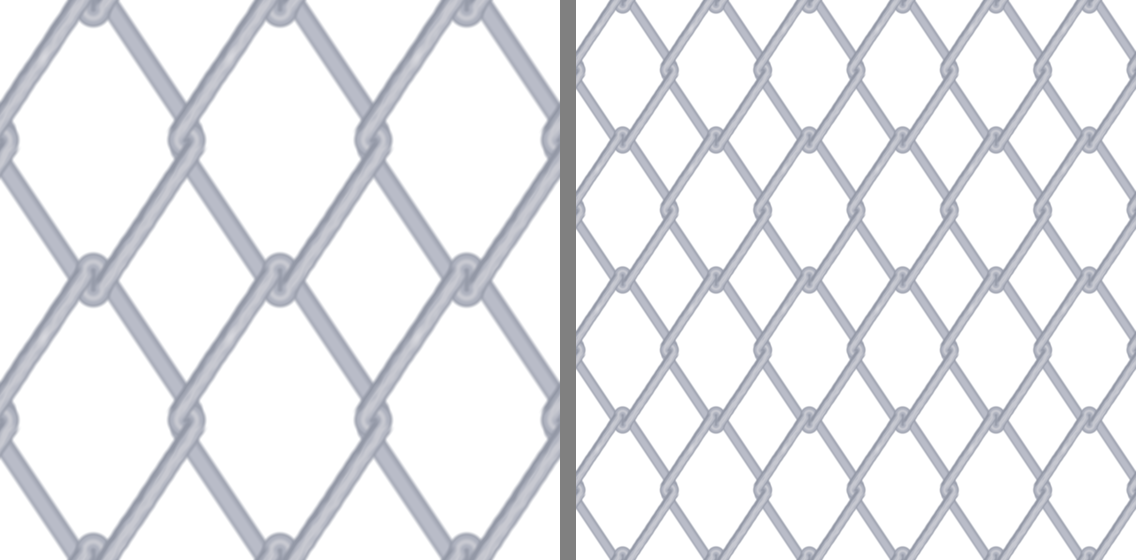
Left: one tile. Right: repeated 2 by 2.
A WebGL 2 fragment shader for this pattern:

```glsl
#version 300 es
precision highp float;

uniform vec2 u_resolution;
out vec4 fragColor;

// Layout, in units of one cell width
const vec2 REPEATS = vec2(3.0, 2.0);
const vec2 CELL = vec2(1.0, 1.5);
const vec2 SLOPE = vec2(0.5547, 0.8321);  // unit direction of a rising wire
const float HALF_LENGTH = 0.4507;
const float SIDE_SHIFT = 0.058;           // wires run beside the diagonal
const float FRONT_RADIUS = 0.054;
const float BACK_RADIUS = 0.052;
const float LOOP_RADIUS = 0.048;
const float LOOP_TUBE = 0.047;
const float LOOP_STRETCH = 0.050;
const float SOFTNESS = 0.013;

// Surface
const vec2 STREAK_SCALE = vec2(13.0, 42.0);
const float STREAK_AMOUNT = 0.45;
const float WAVER = 0.004;
const float GLINT_AT = 0.05;

const vec3 BACKGROUND = vec3(1.0);
const vec3 SHADOW = vec3(0.575, 0.595, 0.65);
const vec3 STEEL = vec3(0.685, 0.70, 0.75);
const vec3 BACK_STEEL = vec3(0.725, 0.737, 0.785);
const vec3 SHINE = vec3(0.785, 0.79, 0.82);
const vec3 GLINT = vec3(0.87, 0.87, 0.89);

vec2 hashGradient(vec2 cell) {
    vec3 h = fract(cell.xyx * vec3(0.1031, 0.1030, 0.0973));
    h += dot(h, h.yzx + 33.33);
    float angle = 6.28318 * fract((h.x + h.y) * h.z);
    return vec2(cos(angle), sin(angle));
}

float gradientNoise(vec2 p) {
    vec2 i = floor(p), f = p - i;
    vec2 u = f * f * f * (f * (f * 6.0 - 15.0) + 10.0);
    vec2 e = vec2(1.0, 0.0);
    float a = dot(hashGradient(i), f);
    float b = dot(hashGradient(i + e.xy), f - e.xy);
    float c = dot(hashGradient(i + e.yx), f - e.yx);
    float d = dot(hashGradient(i + e.xx), f - e.xx);
    return mix(mix(a, b, u.x), mix(c, d, u.x), u.y);
}

// Shortest offset on the repeating cell
vec2 wrapCell(vec2 p) {
    return p - CELL * floor(p / CELL + 0.5);
}

float coverage(float dist, float radius) {
    float soft = max(SOFTNESS, REPEATS.x / u_resolution.x);
    return 1.0 - smoothstep(radius - soft, radius + soft, dist);
}

// Falling wire, lying behind; side is +1 or -1
vec3 backWire(vec3 color, vec2 r, float side) {
    vec2 along = SLOPE * vec2(1.0, -1.0);
    float t = dot(r, along);
    float d = dot(r, SLOPE.yx) - side * SIDE_SHIFT;
    float past = max(abs(t) - HALF_LENGTH + 0.03, 0.0);
    float x = d / BACK_RADIUS;
    float rim = smoothstep(0.3, 0.95, abs(x + 0.1));
    vec3 metal = mix(BACK_STEEL, mix(SHADOW, STEEL, 0.5), rim);
    return mix(color, metal, coverage(length(vec2(d, past)), BACK_RADIUS));
}

// Ring of wire, drawn out along stretch
vec3 loopKnot(vec3 color, vec2 r, vec2 stretch) {
    vec2 q = r - clamp(r, -stretch, stretch);
    float d = abs(length(q) - LOOP_RADIUS);
    float x = d / LOOP_TUBE;
    vec3 metal = mix(SHINE, STEEL, smoothstep(0.0, 0.55, x));
    metal = mix(metal, SHADOW, 0.8 * smoothstep(0.5, 1.0, x));
    return mix(color, metal, coverage(length(q), LOOP_RADIUS + LOOP_TUBE));
}

// Rising wire, lying in front, its ends melting into the loops
vec3 frontWire(vec3 color, vec2 r, float side) {
    float t = dot(r, SLOPE);
    float d = dot(r, SLOPE.yx * vec2(1.0, -1.0)) - side * SIDE_SHIFT;
    float seed = 17.0 * side;
    d += WAVER * gradientNoise(vec2(t * 18.0, seed + 0.5));
    float x = d / FRONT_RADIUS;
    float streak = gradientNoise(vec2(t, d) * STREAK_SCALE + seed);

    float band = (x - 0.16 + STREAK_AMOUNT * streak) / 0.5;
    vec3 metal = mix(STEEL, SHINE, exp(-band * band));
    float darkLeft = smoothstep(0.2, 0.75, -x + 0.5 * STREAK_AMOUNT * streak);
    float darkRight = 0.85 * smoothstep(0.6, 1.0, x);
    metal = mix(metal, SHADOW, max(darkLeft, darkRight));

    // One worn bright spot on the wires that start at a round knot
    vec2 spot = vec2((t - GLINT_AT) / 0.04, (x - 0.15) / 0.3);
    metal = mix(metal, GLINT, 0.7 * step(side, 0.0) * exp(-dot(spot, spot)));

    float ends = 1.0 - smoothstep(HALF_LENGTH - 0.02, HALF_LENGTH + 0.04, abs(t));
    return mix(color, metal, coverage(abs(d), FRONT_RADIUS) * ends);
}

void main() {
    vec2 p = fract(gl_FragCoord.xy / u_resolution * REPEATS) * CELL;
    vec2 upperLeft = wrapCell(p - CELL * vec2(0.25, 0.75));
    vec2 upperRight = wrapCell(p - CELL * vec2(0.75, 0.75));
    vec2 lowerLeft = wrapCell(p - CELL * vec2(0.25, 0.25));
    vec2 lowerRight = wrapCell(p - CELL * vec2(0.75, 0.25));

    vec3 color = backWire(BACKGROUND, upperRight, 1.0);
    color = backWire(color, lowerLeft, -1.0);
    color = loopKnot(color, wrapCell(p - CELL * vec2(0.5, 0.0)), vec2(0.0, LOOP_STRETCH));
    color = loopKnot(color, wrapCell(p - CELL * vec2(0.0, 0.5)), vec2(0.006, 0.0));
    color = frontWire(color, upperLeft, -1.0);
    color = frontWire(color, lowerRight, 1.0);
    fragColor = vec4(color, 1.0);
}
```
